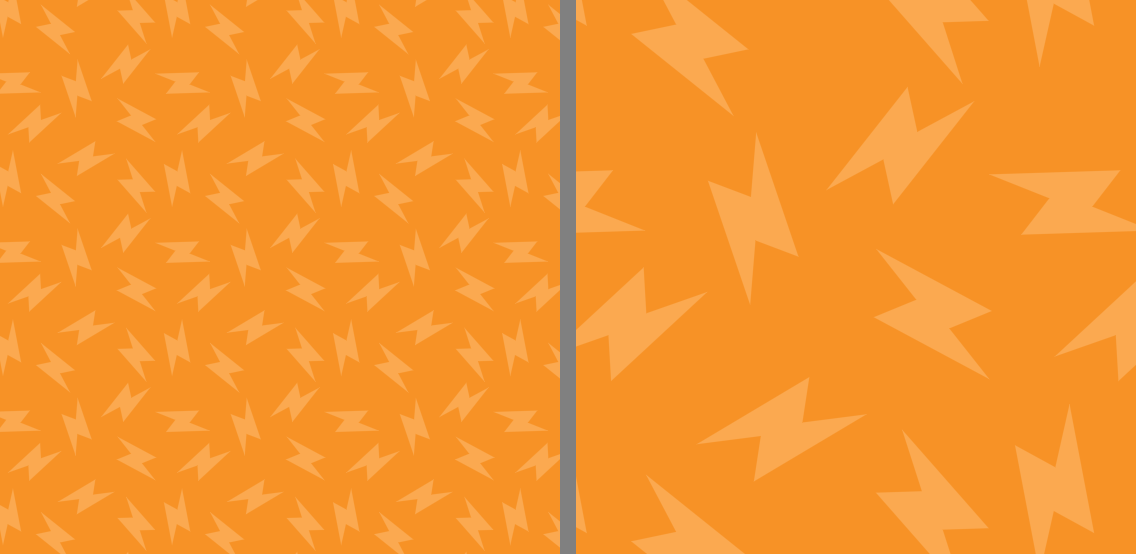
Left, the full canvas; right, a detail of the centre.
Reproduce this pattern procedurally as a Shadertoy shader.

```glsl
// Seamless tile of nine scattered, rotated pale lightning bolts on flat orange.

const vec3 BACKGROUND = vec3(0.969, 0.573, 0.149);
const vec3 BOLT_COLOR = vec3(0.984, 0.663, 0.314);
const float TILE = 0.302;                     // tile side, in canvas widths

// Half of the bolt outline, in tile units; the rest is its point reflection
const vec2 TIP = vec2(0.170, 0.0);
const vec2 NOTCH = vec2(0.0427, 0.006);
const vec2 SHOULDER = vec2(0.0717, 0.0918);

// Bolt centre in the tile (xy) and direction of its tip in degrees (z)
const int BOLT_COUNT = 9;
const vec3 BOLTS[BOLT_COUNT] = vec3[](
    vec3(0.328, 0.826, 120.5),
    vec3(0.806, 0.902, 110.5),
    vec3(0.047, 0.944, 80.0),
    vec3(0.743, 0.621, 31.0),
    vec3(0.453, 0.477, 88.0),
    vec3(0.079, 0.509, 161.0),
    vec3(0.807, 0.289, 131.0),
    vec3(0.205, 0.269, 22.0),
    vec3(0.509, 0.062, 10.0)
);

// Signed distance to the six-sided bolt
float boltDistance(vec2 p) {
    vec2 corners[6] = vec2[](TIP, NOTCH, SHOULDER, -TIP, -NOTCH, -SHOULDER);
    float nearest = 1.0;
    float side = 1.0;
    for (int i = 0; i < 6; i++) {
        vec2 a = corners[i];
        vec2 b = corners[(i + 5) % 6];
        vec2 edge = b - a;
        vec2 toP = p - a;
        vec2 gap = toP - edge * clamp(dot(toP, edge) / dot(edge, edge), 0.0, 1.0);
        nearest = min(nearest, dot(gap, gap));
        // Flip the sign at each edge crossed by a horizontal ray
        bvec3 crossing = bvec3(p.y >= a.y, p.y < b.y, edge.x * toP.y > edge.y * toP.x);
        if (all(crossing) || all(not(crossing))) side = -side;
    }
    return side * sqrt(nearest);
}

// Rotates p clockwise, into the frame of a bolt pointing along the angle
vec2 toBoltFrame(vec2 p, float angle) {
    float c = cos(angle), s = sin(angle);
    return vec2(c * p.x + s * p.y, c * p.y - s * p.x);
}

void mainImage(out vec4 fragColor, in vec2 fragCoord) {
    // Tile coordinates, anchored at the upper left corner
    float pixel = 1.0 / (iResolution.x * TILE);
    vec2 p = (fragCoord - vec2(0.0, iResolution.y)) * pixel;

    // Nearest bolt, wrapped across the tile borders
    float d = 1.0;
    for (int i = 0; i < BOLT_COUNT; i++) {
        vec2 offset = fract(p - BOLTS[i].xy + 0.5) - 0.5;
        d = min(d, boltDistance(toBoltFrame(offset, radians(BOLTS[i].z))));
    }

    float coverage = 1.0 - smoothstep(-0.75 * pixel, 0.75 * pixel, d);
    fragColor = vec4(mix(BACKGROUND, BOLT_COLOR, coverage), 1.0);
}
```
